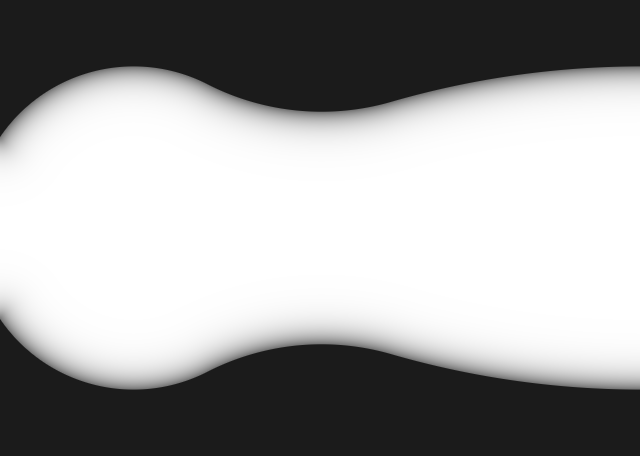
Give the GLSL for this background, as a Shadertoy shader.

```glsl
#define BULB_X 0.2930
#define BULB_RADIUS 0.3544
#define NECK_X 0.7051
#define NECK_HALF 0.2550
#define LOBE_X 1.4066
#define SHADE_DEPTH 0.0270
#define SHADE_STRENGTH 0.56
#define DARK vec3(0.105)
#define LIGHT vec3(1.0)

// Depth inside an outline of three tangent arcs, mirrored about y = 0
float outlineDepth(vec2 p) {
    p.y = abs(p.y);
    float bulge = BULB_RADIUS - NECK_HALF;

    // Radii and centres that make neighbouring arcs tangent
    float neckDx = NECK_X - BULB_X;
    float neckRadius = (neckDx * neckDx + NECK_HALF * NECK_HALF
                       - BULB_RADIUS * BULB_RADIUS) / (2.0 * bulge);
    vec2 bulb = vec2(BULB_X, 0.0);
    vec2 neck = vec2(NECK_X, NECK_HALF + neckRadius);

    float lobeDx = LOBE_X - NECK_X;
    float rise = neckRadius - bulge;
    float lobeRadius = (lobeDx * lobeDx + rise * rise
                       - neckRadius * neckRadius) / (2.0 * bulge);
    vec2 lobe = vec2(LOBE_X, BULB_RADIUS - lobeRadius);

    // Lines through the centres separate the arcs
    float bulbEnd = mix(bulb.x, neck.x, p.y / neck.y);
    float lobeStart = mix(lobe.x, neck.x, (p.y - lobe.y) / (neck.y - lobe.y));

    if (p.x > lobeStart) return lobeRadius - distance(p, lobe);
    if (p.x > bulbEnd) return distance(p, neck) - neckRadius;

    // The bulb is open at the left, where its arc stops at x = 0
    vec2 fromBulb = p - bulb;
    float depth = BULB_RADIUS - length(fromBulb);
    vec2 corner = vec2(0.0, sqrt(BULB_RADIUS * BULB_RADIUS - BULB_X * BULB_X));
    bool facesOpening = fromBulb.x * corner.y + p.y * BULB_X < 0.0;
    return facesOpening && depth > 0.0 ? distance(p, corner) : depth;
}

void mainImage(out vec4 fragColor, in vec2 fragCoord) {
    vec2 p = fragCoord / iResolution.y - vec2(0.0, 0.5);
    float depth = outlineDepth(p);

    // Soft inner shadow, then a smooth cut to the dark surround
    float shade = SHADE_STRENGTH * exp(-max(depth, 0.0) / SHADE_DEPTH);
    float inside = clamp(depth * iResolution.y + 0.5, 0.0, 1.0);
    fragColor = vec4(mix(DARK, LIGHT * (1.0 - shade), inside), 1.0);
}
```
